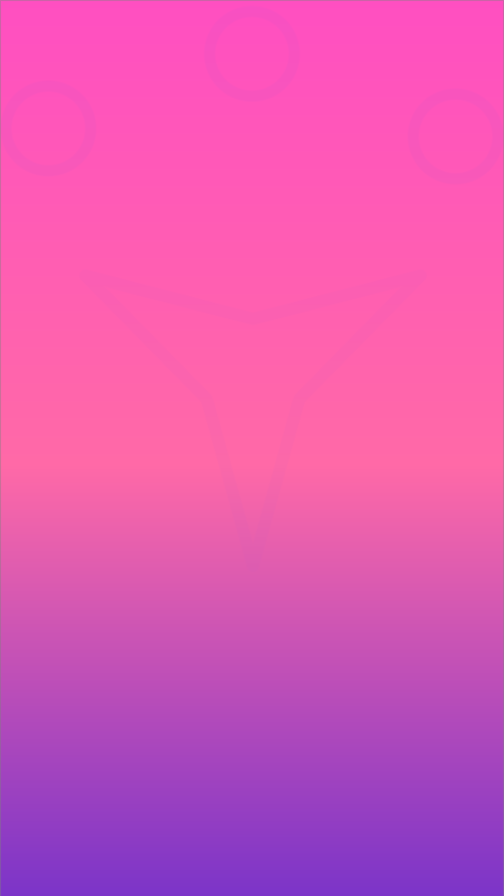
Give the GLSL for this background, as a Shadertoy shader.

```glsl
// Soft-edged line of given half width around distance zero
float stroke(float dist, float halfWidth) {
    float soft = 0.7 / iResolution.x + 0.001;
    return 1.0 - smoothstep(halfWidth - soft, halfWidth + soft, abs(dist));
}

float segmentDistance(vec2 p, vec2 a, vec2 b) {
    vec2 pa = p - a, ba = b - a;
    return length(pa - ba * clamp(dot(pa, ba) / dot(ba, ba), 0.0, 1.0));
}

// Three-pointed star outline, one tip pointing down
float starDistance(vec2 p, float outer, float inner) {
    const float halfSector = 1.0471976;
    float angle = atan(p.x, -p.y);
    angle = abs(mod(angle + halfSector, 2.0 * halfSector) - halfSector);
    vec2 folded = length(p) * vec2(cos(angle), sin(angle));
    vec2 notch = inner * vec2(cos(halfSector), sin(halfSector));
    return segmentDistance(folded, vec2(outer, 0.0), notch);
}

void mainImage(out vec4 fragColor, in vec2 fragCoord) {
    vec2 p = fragCoord / iResolution.x;
    float top = iResolution.y / iResolution.x;
    float height = fragCoord.y / iResolution.y;

    // Violet to coral pink to magenta
    vec3 violet = vec3(0.485, 0.205, 0.785);
    vec3 coral = vec3(1.0, 0.412, 0.655);
    vec3 magenta = vec3(1.0, 0.31, 0.757);
    vec3 color = mix(violet, coral, clamp(height / 0.482, 0.0, 1.0));
    color = mix(color, magenta, clamp((height - 0.482) / 0.518, 0.0, 1.0));

    // Faint star
    vec3 ink = vec3(0.62, 0.32, 0.82);
    float star = starDistance(p - vec2(0.502, 1.039), 0.384, 0.106);
    color = mix(color, ink, 0.045 * stroke(star, 0.012));

    // Arc of faint rings
    for (float i = -1.0; i <= 1.0; i++) {
        vec2 center = vec2(0.5 + 0.404 * i, 1.671 - 0.156 * abs(i) - 0.008 * i);
        float ring = length(p - center) - 0.084;
        color = mix(color, ink, 0.07 * stroke(ring, 0.011));
    }

    // Hairline grey border on the sides and top
    float edge = min(min(p.x, 1.0 - p.x), top - p.y);
    color = mix(color, vec3(0.5), 0.5 * (1.0 - smoothstep(0.0, 0.0035, edge)));

    fragColor = vec4(color, 1.0);
}
```
